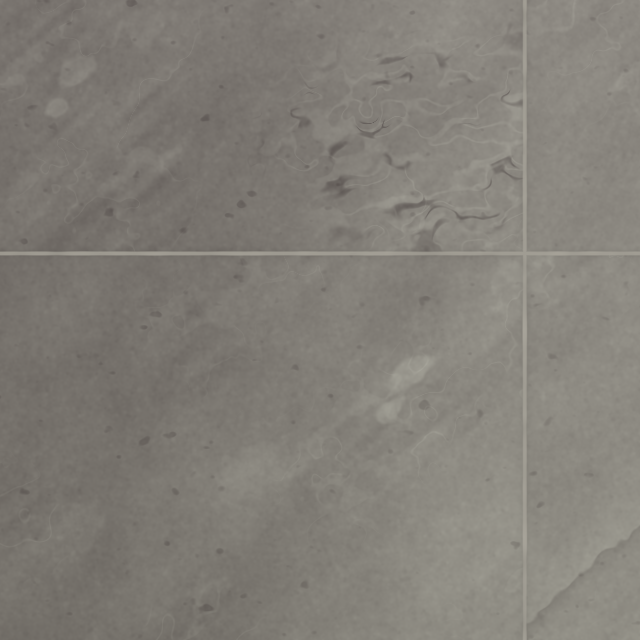
A Shadertoy shader for this texture:

```glsl
// Large grey slate floor tiles with thin pale grout: one joint across, one down.
// Cellular noise is layered into diagonal clouds, pits, flecks and veins, all
// added to one tone value that picks a colour between dark and light stone.

const vec2 JOINT = vec2(0.820, 0.604);      // where the grout lines cross
const vec2 TILE_SIZE = vec2(0.84, 0.84);
const float GROUT_HALF_WIDTH = 0.0030;
const vec3 DARK_STONE = vec3(0.435, 0.415, 0.395);
const vec3 LIGHT_STONE = vec3(0.600, 0.590, 0.555);
const vec3 GROUT = vec3(0.665, 0.650, 0.610);

vec3 hash3(vec2 cell) {
    vec3 h = fract(cell.xyx * vec3(0.1031, 0.1030, 0.0973));
    h += dot(h, h.yxz + 33.33);
    return fract((h.xxy + h.yzz) * h.zyx);
}

// Signed cellular noise: soft bumps of random height around jittered points.
float cellNoise(vec2 p) {
    vec2 base = floor(p);
    float sum = 0.0;
    for (int y = -1; y <= 1; y++)
    for (int x = -1; x <= 1; x++) {
        vec2 cell = base + vec2(x, y);
        vec3 rnd = hash3(cell);
        vec2 offset = cell + rnd.xy - p;
        float falloff = max(0.0, 1.0 - dot(offset, offset));
        sum += (rnd.z * 2.0 - 1.0) * falloff * falloff * falloff;
    }
    return sum;
}

float layeredNoise(vec2 p, int layers) {
    float sum = 0.0, amplitude = 0.6;
    for (int i = 0; i < layers; i++) {
        sum += amplitude * cellNoise(p);
        p = mat2(1.6, 1.2, -1.2, 1.6) * p + 17.3;
        amplitude *= 0.55;
    }
    return sum;
}

vec2 rotate(vec2 p, float angle) {
    float c = cos(angle), s = sin(angle);
    return vec2(c * p.x + s * p.y, c * p.y - s * p.x);
}

// Thin curved lines along the zero crossings of the noise.
float crease(vec2 p, float width) {
    return 1.0 - smoothstep(0.0, width, abs(cellNoise(p)));
}

// Ragged oval slanted along the bedding of the stone.
float patchMask(vec2 p, vec2 center, float radius, float ragged) {
    vec2 q = rotate(p - center, 0.65) * vec2(0.8, 1.3);
    return 1.0 - smoothstep(0.65, 1.1, length(q) / radius + 0.55 * ragged);
}

// Pale mineral spots: a large and a small one, repeated along the slabs.
float mineralSpots(vec2 p, float ragged) {
    float mask = 0.0;
    for (int i = 0; i < 2; i++) {
        vec2 center = vec2(0.120, 0.890) + float(i) * vec2(0.522, -0.472);
        mask = max(mask, patchMask(p, center, 0.030, ragged));
        mask = max(mask, patchMask(p, center - vec2(0.030, 0.058), 0.020, ragged));
        mask = max(mask, 0.45 * patchMask(p, vec2(0.10, 0.165) + float(i) * vec2(0.29, 0.09), 0.055, ragged));
    }
    return mask;
}

// Curled dark pits with pale rims.
float pitRelief(vec2 p, vec2 warp) {
    vec2 q = rotate(p, 0.15) * vec2(27.0, 43.0) + warp;
    float broken = smoothstep(0.0, 0.45, cellNoise(p * vec2(24.0, 34.0) + 5.0));
    float rim = crease(q + vec2(0.1, -0.5), 0.20);
    return 0.22 * rim - 0.65 * broken * crease(q, 0.20);
}

// Diagonal ledge: lit along its top, shadowed below.
float ledge(vec2 p, float ragged) {
    float height = dot(p - vec2(0.85, 0.05), vec2(-0.655, 0.755)) + 0.010 * ragged;
    float lit = smoothstep(-0.002, 0.004, height) * exp(-max(height, 0.0) * 30.0);
    float shade = smoothstep(0.002, -0.003, height) * exp(min(height, 0.0) * 90.0);
    return 0.20 * lit - 0.38 * shade;
}

float stoneTone(vec2 p, vec2 tile) {
    vec2 seeded = p + 7.0 * hash3(tile + 40.0).xy;
    vec2 bedding = rotate(seeded, 0.70);
    float ragged = layeredNoise(seeded * 34.0, 2);
    float cloud = layeredNoise(bedding * vec2(3.0, 6.5), 4);
    vec2 warp = 0.7 * vec2(ragged, cellNoise(seeded * 25.0 + 9.0));

    // Light falls from the lower right.
    float tone = 0.13 + 0.62 * smoothstep(-0.05, 0.95, p.x) + 0.22 * (0.55 - p.y) * p.x;
    tone += 0.24 * cloud + 0.10 * layeredNoise(seeded * 18.0, 3);

    // Bedding scratches, pale veins, dark flecks and fine grain.
    float streakZone = smoothstep(-0.1, 0.5, cellNoise(seeded * 5.0 + 3.0));
    tone += 0.15 * streakZone * cellNoise(bedding * vec2(9.0, 60.0));
    tone += 0.16 * streakZone * crease(bedding * vec2(9.0, 17.0) + warp, 0.09);
    tone -= 0.40 * smoothstep(0.50, 0.95, layeredNoise(seeded * vec2(52.0, 66.0), 2));
    tone += 0.09 * cellNoise(seeded * 125.0) + 0.05 * cellNoise(seeded * 230.0);

    // Features that belong to single tiles.
    float upperLeft = step(tile.x, -0.5) * step(-0.5, tile.y);
    float lowerRight = step(-0.5, tile.x) * step(tile.y, -0.5);
    float pitZone = length((p - vec2(0.69, 0.77)) / vec2(0.27, 0.23)) + 0.3 * cloud;
    tone += upperLeft * (1.0 - smoothstep(0.55, 1.1, pitZone)) * pitRelief(p, warp);
    tone += lowerRight * ledge(p, ragged);
    return tone + 0.34 * mineralSpots(p, ragged);
}

void mainImage(out vec4 fragColor, in vec2 fragCoord) {
    vec2 uv = fragCoord / iResolution.xy;
    vec2 pixel = 1.0 / iResolution.xy;
    vec2 grid = (uv - JOINT) / TILE_SIZE;
    vec2 tile = floor(grid);

    vec3 color = mix(DARK_STONE, LIGHT_STONE, clamp(stoneTone(uv, tile), -0.5, 1.35));
    color += vec3(0.004, -0.001, 0.006) * (uv.y - 0.5);

    // Grout with softly shaded tile edges and slight wear.
    vec2 toJoint = abs(fract(grid + 0.5) - 0.5) * TILE_SIZE;
    float wear = cellNoise(uv * 38.0);
    vec2 edge = toJoint - GROUT_HALF_WIDTH - 0.0004 * wear;
    vec2 line = 1.0 - smoothstep(-pixel, pixel, edge);
    color *= 1.0 - 0.06 * exp(-max(min(edge.x, edge.y), 0.0) * 220.0);
    vec3 grout = GROUT * (0.97 + 0.04 * wear);
    fragColor = vec4(mix(color, grout, 0.85 * max(line.x, line.y)), 1.0);
}
```
